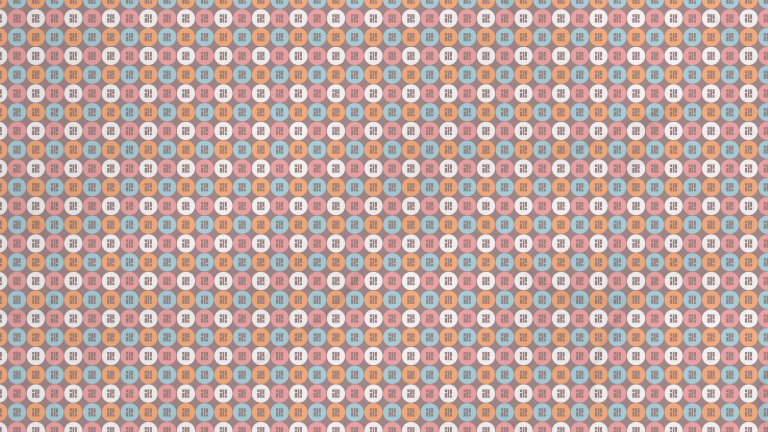
Give the GLSL for this pattern, as a Shadertoy shader.

```glsl
// Retro grid of touching discs: rows of pink and white alternate with rows of
// blue and orange, each disc stamped with a small block of upright bars.
// Layered sines and cellular creases shade it like lightly crumpled paper.

#define ROWS 23.03                 // cells per canvas height
#define GRID_SHIFT vec2(-0.41, 0.45)
#define DISC_RADIUS 0.487          // in cells
#define SHADE_DEPTH 0.035          // broad paper shading
#define CREASE_DEPTH 0.06          // darkening along folds
#define GROUND vec3(0.63, 0.53, 0.53)
#define STAMP vec3(0.60, 0.51, 0.50)
#define PINK vec3(0.92, 0.63, 0.63)
#define WHITE vec3(0.94, 0.93, 0.93)
#define BLUE vec3(0.64, 0.80, 0.84)
#define ORANGE vec3(0.95, 0.66, 0.47)

vec2 hash2(vec2 p) {
    vec3 h = fract(vec3(p.xyx) * vec3(0.1031, 0.1030, 0.0973));
    h += dot(h, h.yzx + 33.33);
    return fract((h.xx + h.yz) * h.zy);
}

// Antialiased fill of a signed distance
float fill(float d, float pixel) {
    return clamp(0.5 - d / pixel, 0.0, 1.0);
}

float box(vec2 p, vec2 center, vec2 halfSize) {
    vec2 d = abs(p - center) - halfSize;
    return length(max(d, 0.0)) + min(max(d.x, d.y), 0.0);
}

// Three columns of bars, the outer two split at different heights
float barStamp(vec2 p) {
    float d = box(p, vec2(-0.135, 0.145), vec2(0.060, 0.070));
    d = min(d, box(p, vec2(-0.135, -0.095), vec2(0.060, 0.125)));
    d = min(d, box(p, vec2(0.0, 0.0), vec2(0.045, 0.220)));
    d = min(d, box(p, vec2(0.130, 0.085), vec2(0.055, 0.130)));
    return min(d, box(p, vec2(0.130, -0.155), vec2(0.055, 0.065)));
}

// Gap between the two nearest feature points; zero along a cell border
float cellBorder(vec2 p) {
    vec2 id = floor(p), f = fract(p);
    float nearest = 8.0, second = 8.0;
    for (int y = -1; y <= 1; y++)
    for (int x = -1; x <= 1; x++) {
        vec2 n = vec2(x, y);
        float d = length(n + hash2(id + n) - f);
        second = min(second, max(nearest, d));
        nearest = min(nearest, d);
    }
    return second - nearest;
}

float layeredSines(vec2 p) {
    float sum = 0.0, amp = 0.5;
    for (int i = 0; i < 4; i++) {
        sum += amp * sin(p.x + 1.3 * sin(p.y)) * cos(p.y - 0.7 * p.x);
        p = mat2(1.5, 1.1, -1.1, 1.5) * p + 2.7;
        amp *= 0.55;
    }
    return sum;
}

// Brightness of the paper: soft dents, faint folds and a darker left side
float paper(vec2 p) {
    float dents = layeredSines(p * 4.5 + 1.0);
    vec2 warped = p * 2.6 + 0.12 * vec2(sin(p.y * 13.0), sin(p.x * 11.0));
    float fold = 1.0 - smoothstep(0.0, 0.07, cellBorder(warped));
    float worn = smoothstep(0.0, 0.5, layeredSines(p * 6.0 + 4.0));
    float leftSide = 1.0 - smoothstep(0.0, 0.55, p.x);
    return 1.0 + SHADE_DEPTH * dents - CREASE_DEPTH * fold * worn - 0.05 * leftSide;
}

vec3 discColor(vec2 id) {
    bool oddColumn = mod(id.x, 2.0) > 0.5;
    bool oddRow = mod(id.y, 2.0) > 0.5;
    return oddRow ? (oddColumn ? ORANGE : BLUE) : (oddColumn ? WHITE : PINK);
}

void mainImage(out vec4 fragColor, in vec2 fragCoord) {
    vec2 p = fragCoord / iResolution.y;
    float pixel = ROWS / iResolution.y;
    vec2 grid = p * ROWS + GRID_SHIFT;
    vec2 local = fract(grid) - 0.5;

    vec3 color = mix(GROUND, discColor(floor(grid)), fill(length(local) - DISC_RADIUS, pixel));
    color = mix(color, STAMP, fill(barStamp(local), pixel));
    fragColor = vec4(clamp(color * paper(p), 0.0, 1.0), 1.0);
}
```
